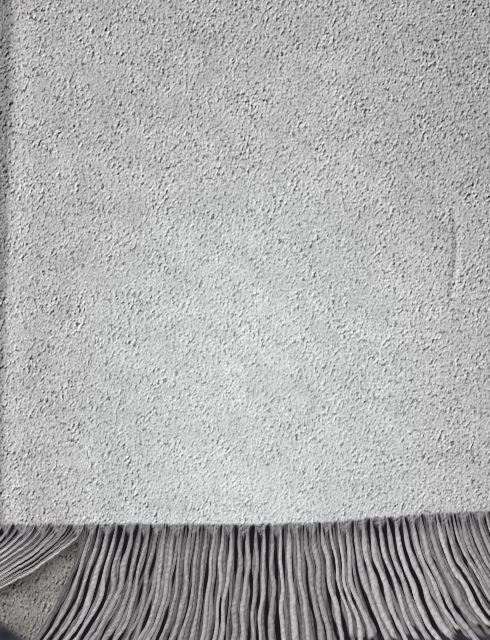
Reproduce this texture procedurally as a Shadertoy shader.

```glsl
float hash(float n) {
    return fract(sin(n * 91.35) * 4375.85);
}

vec2 randomGradient(vec2 cell) {
    vec2 h = vec2(dot(cell, vec2(127.1, 311.7)), dot(cell, vec2(269.5, 183.3)));
    return fract(sin(h) * 43758.5) * 2.0 - 1.0;
}

float gradientNoise(vec2 p) {
    vec2 i = floor(p), f = fract(p);
    vec2 u = f * f * (3.0 - 2.0 * f);
    vec2 e = vec2(1.0, 0.0);
    float low = mix(dot(randomGradient(i), f), dot(randomGradient(i + e), f - e), u.x);
    float high = mix(dot(randomGradient(i + e.yx), f - e.yx),
                     dot(randomGradient(i + e.xx), f - e.xx), u.x);
    return mix(low, high, u.y);
}

// Short wool fibres, leaning to the upper right
float fibreHeight(vec2 p) {
    vec2 q = vec2(p.x - 0.4 * p.y, p.y + 0.2 * p.x);
    return gradientNoise(q * vec2(215.0, 130.0))
         + 0.8 * gradientNoise(q * vec2(340.0, 250.0) + 17.0);
}

float woolRelief(vec2 p) {
    float height = fibreHeight(p);
    float slope = height - fibreHeight(p + vec2(0.002, -0.0014));
    float pits = smoothstep(0.05, 0.6, -height);
    float fuzz = gradientNoise(p * vec2(370.0, 330.0) + 51.0);
    float nap = 1.0 + 0.9 * gradientNoise(p * 22.0 + 5.0) + 0.6 * gradientNoise(p * 55.0);
    return nap * (0.12 * slope - 0.17 * pits + 0.07 * height) + 0.15 * fuzz;
}

vec3 clothColor(vec2 p, float width) {
    vec2 fromGlow = (p - vec2(0.39, 0.34)) * vec2(2.7, 1.9);
    float glow = exp(-dot(fromGlow, fromGlow));
    float shade = 0.672 + 0.145 * glow;
    shade += 0.035 * gradientNoise(p * 7.0) + 0.06 * gradientNoise(p * 26.0);
    shade += 0.06 * gradientNoise(p * vec2(75.0, 60.0));
    shade += woolRelief(p) * mix(1.3, 0.85, glow);

    // Folded left edge with a faint pale ridge
    float fold = mix(0.002, 0.017, smoothstep(0.25, 0.95, p.y));
    fold += 0.004 * gradientNoise(vec2(p.y * 14.0, 3.0));
    shade -= 0.16 * (1.0 - smoothstep(fold - 0.006, fold + 0.008, p.x));
    shade += 0.04 * exp(-pow((p.x - fold - 0.02) / 0.014, 2.0));
    shade -= 0.04 * smoothstep(width - 0.16, width, p.x) * smoothstep(0.4, 0.9, p.y);

    // Small crease near the right side
    float creaseX = p.x - 0.698 - 0.012 * sin((p.y - 0.52) * 16.0);
    float creaseSpan = smoothstep(0.51, 0.55, p.y) * (1.0 - smoothstep(0.64, 0.69, p.y));
    shade += creaseSpan * (0.08 * exp(-pow((creaseX - 0.007) / 0.006, 2.0))
                         - 0.13 * exp(-pow(creaseX / 0.004, 2.0)));
    return shade * mix(vec3(1.01, 1.0, 1.005), vec3(0.995, 1.005, 1.005), glow);
}

// One layer of cords: x is shade, y is coverage
vec2 cordLayer(float root, float drop, float density, float seed, float tip, float pixel) {
    float sway = 0.9 * gradientNoise(vec2(root * 15.0 + seed, drop * 11.0))
               + 0.5 * gradientNoise(vec2(root * 40.0, drop * 22.0 + seed));
    float coord = root * density + seed + sway * smoothstep(0.0, 0.08, drop);
    float id = floor(coord);
    float thickness = 0.2 + 0.15 * hash(id + seed);
    float halfWidth = mix(0.12, thickness, smoothstep(0.0, 0.035, drop));
    float drift = (hash(id + 21.0) - 0.5) * (1.0 - 2.0 * halfWidth);
    float offset = fract(coord) - 0.5 - drift * smoothstep(0.01, 0.12, drop);
    float blur = density * pixel;
    float cover = 1.0 - smoothstep(halfWidth - blur * 0.6, halfWidth + blur * 0.6, abs(offset));
    float end = tip - 0.03 * hash(id + 8.0);
    cover *= 1.0 - smoothstep(end - 0.004, end + 0.004, drop);
    float across = offset / halfWidth;
    float shade = 0.32 + 0.29 * sqrt(max(0.0, 1.0 - across * across)) - 0.08 * across;
    shade += 0.16 * (hash(id + seed + 3.0) - 0.5);
    shade += 0.16 * gradientNoise(vec2(coord * 3.0, drop * 210.0 + coord * 2.0));
    return vec2(shade, cover);
}

// Overlapping cords with dark gaps between
vec3 drawCords(vec3 base, float root, float drop, float tip, float mask, float pixel) {
    vec3 tint = vec3(1.02, 0.99, 1.005);
    float gapMask = mask * (1.0 - smoothstep(tip - 0.03, tip, drop));
    vec3 color = mix(base, vec3(0.11, 0.10, 0.11), gapMask);
    for (int i = 0; i < 3; i++) {
        float layer = float(i);
        vec2 cord = cordLayer(root, drop, 88.0 - 5.0 * layer, 4.3 + 9.0 * layer, tip, pixel);
        float light = cord.x * mix(0.6, 1.1, layer * 0.5);
        light *= mix(0.78, 1.0, smoothstep(0.0, 0.05, drop));
        color = mix(color, light * tint, cord.y * mask);
    }
    return color;
}

void mainImage(out vec4 fragColor, in vec2 fragCoord) {
    vec2 p = fragCoord / iResolution.y;
    float pixel = 1.0 / iResolution.y;
    float width = iResolution.x / iResolution.y;
    float hem = 0.181 + 0.02 * smoothstep(0.42, width, p.x);
    hem += 0.003 * gradientNoise(vec2(p.x * 30.0, 2.0)) + 0.004 * gradientNoise(vec2(p.x * 130.0, 7.0));
    float drop = max(hem - p.y, 0.0);

    // Lower cloth visible below the swept cords
    vec3 color = vec3(0.53, 0.52, 0.51) + woolRelief(p + 3.0) + 0.12 * gradientNoise(p * 30.0);
    float floorMask = max(1.0 - smoothstep(0.015, 0.04, p.y + p.x * 0.7),
                          smoothstep(0.17, 0.2, p.x));
    color = mix(color, vec3(0.22, 0.22, 0.25) + 0.15 * gradientNoise(p * 45.0), floorMask);

    // Left cords sweep sideways; the rest fan gently outward
    float sweptRoot = p.x + 4.1 * pow(drop, 1.5);
    float sweptMask = 1.0 - smoothstep(0.132, 0.137, sweptRoot);
    color *= mix(0.6, 1.0, smoothstep(0.13, 0.19, sweptRoot));
    color = drawCords(color, sweptRoot, drop, 0.4, sweptMask, pixel * 1.6);
    float lean = mix(0.085, -0.075, p.x / width);
    float fanRoot = p.x + lean * pow(drop / 0.17, 1.3);
    float fanMask = smoothstep(0.13, 0.135, fanRoot);
    float tip = mix(0.22, 0.205, smoothstep(0.3, 0.65, p.x));
    color = drawCords(color, fanRoot, drop, tip, fanMask, pixel);

    // Soft tapered knots along the woven hem
    float knot = abs(fract(p.x * 38.0 + 0.6 * gradientNoise(vec2(p.x * 22.0, 5.0))) - 0.5);
    float knotWidth = 0.46 * (1.0 - drop / 0.02);
    float knotMask = 1.0 - smoothstep(knotWidth - 0.14, knotWidth + 0.14, knot);
    color = mix(color, vec3(0.6, 0.59, 0.6) + woolRelief(p), knotMask * 0.75);
    float clothMask = smoothstep(-0.003, 0.003, p.y - hem);
    color = mix(color, clothColor(p, width), clothMask);
    fragColor = vec4(clamp(color, 0.0, 1.0), 1.0);
}
```
